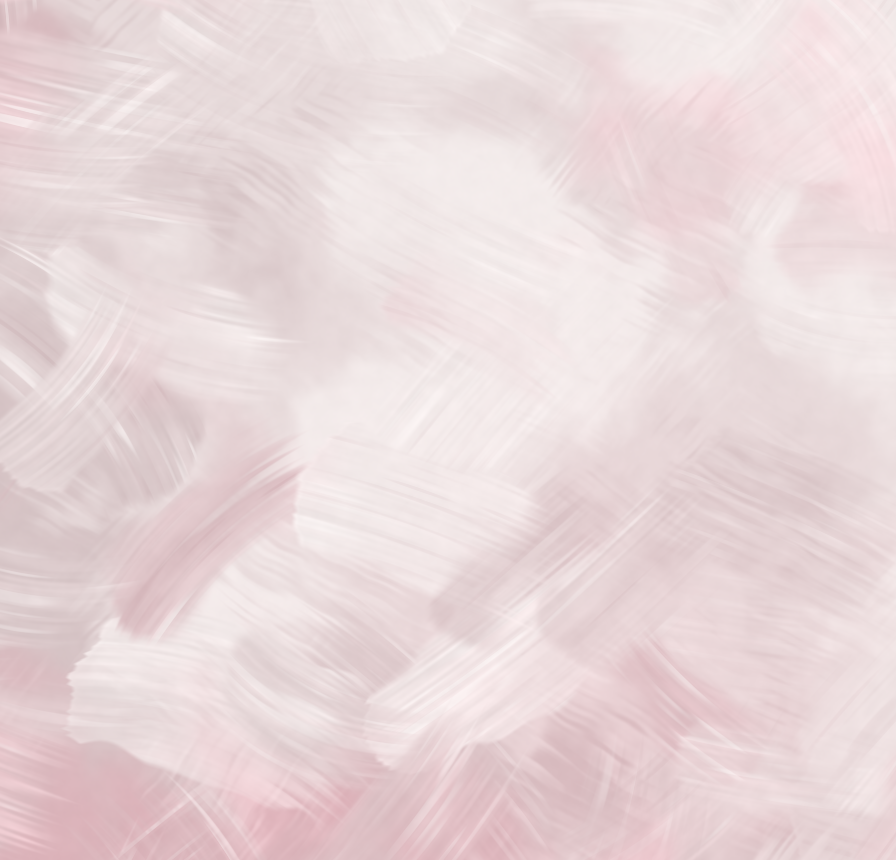
Give the GLSL for this texture, as a Shadertoy shader.

```glsl
// Pale blush and grey paint: soft clouds of colour under broad bristled brush strokes.

float hash(vec2 p) {
    return fract(sin(dot(p, vec2(127.1, 311.7))) * 43758.5453);
}

float noise(vec2 p) {
    vec2 i = floor(p), f = fract(p);
    f = f * f * (3.0 - 2.0 * f);
    return mix(mix(hash(i), hash(i + vec2(1, 0)), f.x),
               mix(hash(i + vec2(0, 1)), hash(i + vec2(1, 1)), f.x), f.y);
}

float fbm(vec2 p) {
    float sum = 0.0, amp = 0.53;
    for (int i = 0; i < 4; i++) {
        sum += amp * noise(p);
        p = mat2(1.6, 1.2, -1.2, 1.6) * p + 7.3;
        amp *= 0.5;
    }
    return sum;
}

// Tone runs from mauve grey to near white; blush adds pink
vec3 paint(float tone, float blush) {
    vec3 mauve = vec3(0.838, 0.766, 0.772);
    vec3 mid = vec3(0.906, 0.856, 0.857);
    vec3 pale = vec3(0.953, 0.924, 0.921);
    vec3 col = mix(mauve, mid, smoothstep(-0.15, 0.45, tone));
    col = mix(col, pale, smoothstep(0.45, 1.1, tone));
    return col + blush * vec3(0.020, -0.056, -0.038);
}

// Regional tone: paler to the upper right
float regionTone(vec2 p) {
    return 0.47 + 2.4 * (fbm(p * 3.4 + 4.0) - 0.5) + 0.15 * (p.x + p.y - 1.0);
}

// Regional blush: strongest at the lower right
float regionBlush(vec2 p) {
    vec2 d = p - vec2(0.72, 0.12);
    return 1.2 * smoothstep(0.48, 0.75, fbm(p * 3.5 + 21.0)) + 0.6 * exp(-9.0 * dot(d, d));
}

// One gently bowed stroke: paint colour and coverage
vec4 stroke(vec2 p, vec2 center, vec2 id, float size) {
    float pick = hash(id + 3.1);
    float angle = pick < 0.45 ? -0.28 : (pick < 0.8 ? 0.9 : 2.2);
    angle += 0.5 * (hash(id + 5.7) - 0.5);
    vec2 dir = vec2(cos(angle), sin(angle)), d = p - center;
    vec2 q = vec2(dot(d, dir), dot(d, vec2(-dir.y, dir.x)));
    q.y += (hash(id + 8.3) - 0.5) * 0.8 * q.x * q.x / size;

    // Bristle tracks: coarse bundles, fine hairs and sparse thin scratches
    float seed = 40.0 * hash(id + 11.9);
    float bundle = noise(vec2(q.x * 5.0, q.y * 75.0) + seed);
    float hair = noise(vec2(q.x * 11.0, q.y * 235.0) + seed * 1.7);
    float scratch = noise(vec2(q.x * 9.0, q.y * 170.0) + seed * 2.3);
    float bristle = 0.4 * bundle + 0.6 * hair;

    // Rounded start, dry ragged finish, sides from crisp to feathered
    float halfWidth = size * (0.22 + 0.13 * hash(id + 14.2));
    float soft = mix(0.006, 0.05, hash(id + 15.5));
    float wobble = noise(q * vec2(16.0, 28.0) + seed) - 0.5;
    float bow = q.y / halfWidth;
    float start = q.x + size * (0.58 - 0.14 * bow * bow) + 0.02 * wobble + 0.008 * (hair - 0.5);
    float finish = size * 0.56 - q.x + 0.3 * size * (bristle - 0.5);
    float side = halfWidth - abs(q.y) + 0.04 * wobble;
    float cover = smoothstep(0.0, 0.004 + 0.4 * soft, start)
                * smoothstep(0.0, 0.25 * size, finish)
                * smoothstep(0.0, soft, side);
    float dry = smoothstep(0.25, 0.75, bristle + 0.4 - 0.5 * q.x / size);
    cover *= mix(0.4, 1.0, dry) * mix(0.55, 1.0, hash(id + 17.6));

    float tone = regionTone(center) + 1.2 * (hash(id + 20.4) - 0.5);
    tone += 0.7 * (fbm(q * vec2(7.0, 20.0) + seed) - 0.5);
    float blush = 0.6 * regionBlush(p) + 0.5 * step(0.72, hash(id + 23.8));
    vec3 col = paint(tone, blush);

    // Patchy scraped highlights, thin grooves and a faint rim
    float patchy = smoothstep(0.35, 0.75, noise(q * vec2(8.0, 18.0) + seed));
    float light = smoothstep(0.62, 0.86, scratch) * patchy;
    float groove = smoothstep(0.36, 0.12, scratch) * (1.0 - 0.6 * patchy);
    col = mix(col, vec3(0.982, 0.964, 0.961), 0.62 * light);
    col -= groove * vec3(0.022, 0.034, 0.031);
    col += (0.035 + 0.07 * patchy) * (bristle - 0.5);
    col += 0.016 * smoothstep(0.007, 0.001, abs(start - 0.005));
    return vec4(col, cover);
}

void mainImage(out vec4 fragColor, in vec2 fragCoord) {
    vec2 p = fragCoord / iResolution.y;

    // Smudged underpainting with patches of streaks in two directions
    vec2 warp = vec2(fbm(p * 5.0), fbm(p * 5.0 + 13.0)) - 0.5;
    vec2 w = p + 0.22 * warp;
    vec2 s0 = p + 0.05 * warp;
    float rising = noise(mat2(12.0, 160.0, 14.0, -130.0) * s0);
    float falling = noise(mat2(13.0, 100.0, -9.0, 175.0) * s0);
    float smear = mix(rising, falling, smoothstep(0.47, 0.53, fbm(p * 4.0 + 61.0)));
    smear = (smear - 0.5) * smoothstep(0.3, 0.65, fbm(p * 6.0 + 83.0));
    float cloud = regionTone(w) + 1.1 * (fbm(w * 9.0 + 31.0) - 0.5);
    vec3 base = paint(cloud + 0.5 * smear, regionBlush(w));
    vec3 col = base;

    // Strokes on jittered grids, large layers first
    for (int layer = 0; layer < 4; layer++) {
        float size = 0.37 - 0.05 * float(layer);
        vec2 shift = vec2(0.37, 0.61) * float(layer);
        vec2 cell = floor(p / size + shift);
        for (int k = 0; k < 9; k++) {
            vec2 id = cell + vec2(k % 3 - 1, k / 3 - 1);
            vec2 key = id + 37.0 * float(layer);
            vec2 jitter = vec2(hash(key), hash(key + 1.3));
            vec2 center = (id + 0.15 + 0.7 * jitter - shift) * size;
            vec4 s = stroke(p, center, key, size);
            col = mix(col, s.rgb, s.a * step(0.3, hash(key + 27.0)));
        }
    }

    // Blended patches where the strokes were rubbed away
    float rubbed = smoothstep(0.48, 0.72, fbm(w * 3.2 + 50.0) + 0.16 * (p.x - p.y));
    col = mix(col, base, 0.65 * rubbed);
    col += 0.022 * (fbm(p * 70.0) - 0.5);
    fragColor = vec4(clamp(col, 0.0, 1.0), 1.0);
}
```
